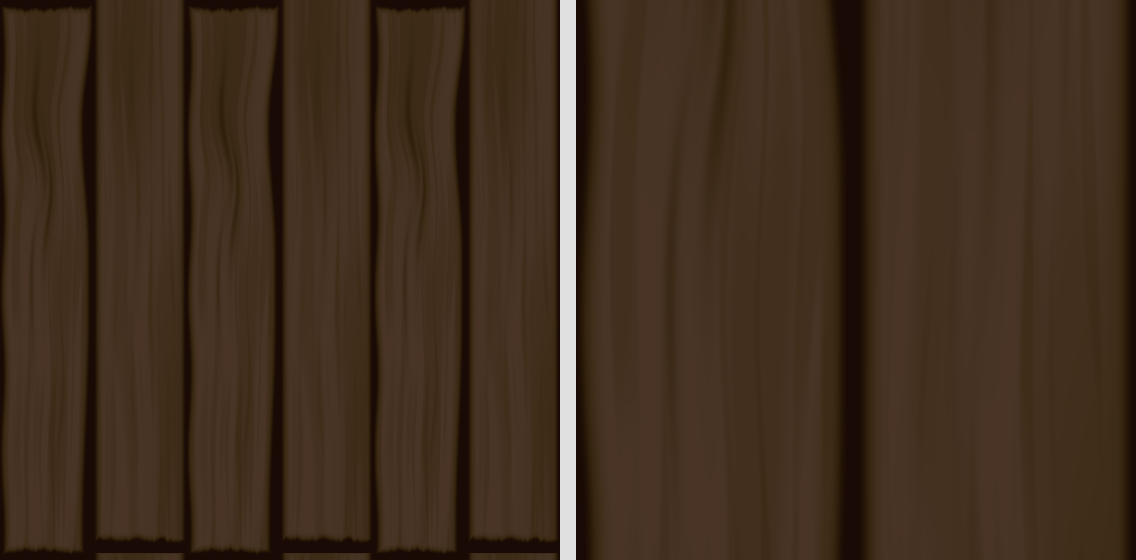
Left, the full canvas; right, a detail of the centre.
This texture is drawn by a WebGL 2 fragment shader. Its source:

```glsl
#version 300 es
precision highp float;

uniform vec2 u_resolution;
out vec4 fragColor;

vec2 gradientAt(vec2 cell) {
  float angle = 6.2832 * fract(sin(dot(cell, vec2(127.1, 311.7))) * 43758.5);
  return vec2(cos(angle), sin(angle));
}

float gradientNoise(vec2 p) {
  vec2 i = floor(p), f = p - i;
  vec2 u = f * f * f * (f * (f * 6.0 - 15.0) + 10.0);
  vec2 e = vec2(0.0, 1.0);
  float low = mix(dot(gradientAt(i), f), dot(gradientAt(i + e.yx), f - e.yx), u.x);
  float high = mix(dot(gradientAt(i + e), f - e), dot(gradientAt(i + 1.0), f - 1.0), u.x);
  return mix(low, high, u.y);
}

// Left and right outline of the warped plank, t measured down from the top
vec2 warpedSides(float t) {
  float left = 0.014 + 0.008 * cos(7.4 * (t - 0.3));
  float right = 0.492 - 0.049 * smoothstep(0.1, 0.65, t)
              + 0.035 * smoothstep(0.7, 1.35, t) - 0.032 * smoothstep(1.7, 2.8, t);
  return vec2(left, right);
}

// Dark cracks strung along the middle of a plank
float fissures(vec2 p, float straight) {
  float depth = 0.0;
  for (int i = 0; i < 3; i++) {
    float k = float(i);
    vec2 centre = vec2(0.4 + 0.09 * sin(k * 1.9), 0.65 + 0.43 * k);
    vec2 q = (p - centre) / vec2(0.04 - 0.007 * k, 0.36);
    depth = max(depth, exp(-dot(q, q)) * (1.0 - 0.2 * k));
  }
  return depth * mix(0.9, 0.3, straight);
}

// Olive grain: 0 is the pale wood, 1 the full olive
float grain(vec2 p, float straight) {
  vec2 q = p + vec2(straight * 7.0 + 3.0, 0.0);
  q.x += 0.05 * gradientNoise(vec2(q.x * 2.0, q.y * 1.4));
  float wide = gradientNoise(vec2(q.x * 6.0, q.y * 0.6 + 0.35));
  float fine = gradientNoise(vec2(q.x * 15.0, q.y * 0.9 + 5.3));
  float bands = smoothstep(0.0, 0.3, wide) * 0.6 + smoothstep(0.04, 0.3, fine) * 0.6;
  float crown = exp(-pow((p.x - 0.46) / 0.25, 2.0)) * (1.0 - smoothstep(0.2, 1.5, p.y));
  float lowerSide = straight * smoothstep(0.5, 1.0, p.x) * smoothstep(1.0, 2.6, p.y);
  return clamp(bands * mix(1.0, 0.75, straight) + crown * 0.95 + lowerSide * 0.7, 0.0, 1.0);
}

void main() {
  // Three pairs of planks across, one length down
  vec2 uv = gl_FragCoord.xy / u_resolution * 3.0;
  float x = fract(uv.x);
  float straight = step(0.5, x);
  float t = 3.0 - uv.y;
  if (straight > 0.5) t = mod(t + 0.04, 3.0);

  // Position within the plank, following its outline
  vec2 sides = mix(warpedSides(t), vec2(0.512, 0.988), straight);
  vec2 p = vec2((x - sides.x) / (sides.y - sides.x), t);

  // Distance inward from the sides and the ragged ends
  float ragged = 0.022 * gradientNoise(vec2(x * 22.0, 2.5))
               + 0.012 * gradientNoise(vec2(x * 55.0, 8.4));
  float top = straight > 0.5 ? t * 4.0 : t - 0.045 + ragged;
  float bottom = mix(2.955, 2.935, straight) - t + ragged;
  float inset = min(min(x - sides.x, sides.y - x), min(top, bottom));

  // Swirl of the grain near the upper middle of the warped plank
  float swirl = exp(-pow((t - 0.95) / 0.3, 2.0)) * exp(-pow((p.x - 0.45) / 0.3, 2.0));
  p.x -= (1.0 - straight) * 0.12 * swirl * sin((t - 0.55) * 4.0);

  vec3 gapColor = vec3(0.10, 0.04, 0.02);
  vec3 deepOlive = vec3(0.18, 0.12, 0.03);
  vec3 olive = vec3(0.24, 0.17, 0.09);
  vec3 paleWood = vec3(0.285, 0.205, 0.147);

  vec3 color = mix(paleWood, olive, grain(p, straight));
  color = mix(color, deepOlive, fissures(p, straight));

  // Worn rim: olive, then deep olive, then the gap
  color = mix(olive, color, smoothstep(0.012, 0.045, inset));
  color = mix(deepOlive, color, smoothstep(0.0, 0.025, inset));
  color = mix(gapColor, color, smoothstep(-0.008, 0.013, inset));

  fragColor = vec4(color, 1.0);
}
```
